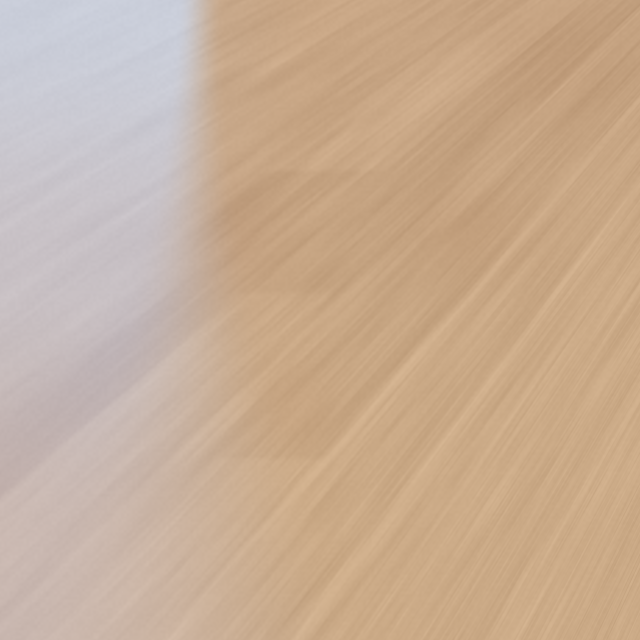
A WebGL 2 fragment shader for this texture:

```glsl
#version 300 es
precision highp float;
uniform vec2 u_resolution;
out vec4 fragColor;

const vec2 VANISH = vec2(1.735, 1.69);
const vec3 WOOD_TOP = vec3(0.771, 0.637, 0.508);
const vec3 WOOD_LOW = vec3(0.795, 0.666, 0.527);
const vec3 SHEEN_TOP = vec3(0.792, 0.812, 0.862);
const vec3 SHEEN_MID = vec3(0.782, 0.760, 0.785);
const vec3 SHEEN_LOW = vec3(0.785, 0.722, 0.705);

float hash(vec2 p) {
  p = fract(p * vec2(0.1031, 0.1030));
  p += dot(p, p.yx + 33.33);
  return fract((p.x + p.y) * p.x * 7.31 + p.y * 5.17);
}

float noise(vec2 p) {
  vec2 i = floor(p), f = fract(p);
  f = f * f * (3.0 - 2.0 * f);
  return mix(mix(hash(i), hash(i + vec2(1, 0)), f.x),
             mix(hash(i + vec2(0, 1)), hash(i + vec2(1, 1)), f.x), f.y) - 0.5;
}

// Signed tone of one board, changing at its crosswise end joint
float plank(float ray, float y, vec2 span, float joint, vec2 tones) {
  float inside = smoothstep(-0.014, 0.014, ray - span.x)
               * smoothstep(-0.014, 0.014, span.y - ray);
  return inside * mix(tones.x, tones.y, smoothstep(-0.006, 0.006, y - joint));
}

// Pale ridge with a shaded flank
float ridge(float ray, float center, float width) {
  float d = (ray - center) / width;
  float shade = (d + 1.8) / 1.6;
  return exp(-d * d) - 0.45 * exp(-shade * shade);
}

float blob(vec2 p, vec2 center, vec2 size) {
  vec2 d = (p - center) / size;
  return exp(-dot(d, d));
}

// Grain stretched along the rays, strongest in the fine fibres
float grain(float ray, float depth) {
  float sum = 0.0, across = 19.0, along = 2.5, weight = 0.016;
  for (int i = 0; i < 5; i++) {
    sum += weight * noise(vec2(ray * across, depth * along) + float(i) * 19.7);
    across *= 1.8;
    along *= 1.5;
    weight *= 1.16;
  }
  return sum;
}

float boards(float ray, float y) {
  float tone = plank(ray, y, vec2(0.725, 0.835), 0.733, vec2(-0.012, 0.014));
  tone += plank(ray, y, vec2(0.838, 0.952), 0.542, vec2(0.010, -0.008));
  tone += plank(ray, y, vec2(1.005, 1.147), 0.284, vec2(0.010, -0.010));
  return tone;
}

float ridges(float ray) {
  return 0.020 * ridge(ray, 0.604, 0.007) + 0.020 * ridge(ray, 0.668, 0.007)
       + 0.010 * ridge(ray, 0.855, 0.007) + 0.026 * ridge(ray, 0.963, 0.006)
       + 0.028 * ridge(ray, 1.150, 0.010) + 0.028 * ridge(ray, 1.330, 0.018)
       + 0.024 * ridge(ray, 1.770, 0.030);
}

vec3 sheenColor(float y) {
  vec3 c = mix(SHEEN_LOW, SHEEN_MID, smoothstep(0.15, 0.62, y));
  return mix(c, SHEEN_TOP, smoothstep(0.58, 1.0, y));
}

// Window glare: crisp at the top, spreading towards the viewer
float sheenMask(vec2 p) {
  float low = 1.0 - p.y;
  float edge = 0.314 - 0.035 * low;
  float blur = 0.036 + 0.24 * low * low + 0.03 * low;
  float core = 1.0 - smoothstep(-blur, blur, p.x - edge);
  float haze = 0.10 * (1.0 - smoothstep(0.25, 0.50, p.x));
  return mix(core, 1.0, haze) * mix(0.98, 0.90, low);
}

void main() {
  vec2 p = gl_FragCoord.xy / u_resolution;
  vec2 toVanish = VANISH - p;
  float ray = toVanish.y / toVanish.x;
  float depth = length(toVanish);

  // Wood body and darker, redder patches
  vec3 wood = mix(WOOD_TOP, WOOD_LOW, smoothstep(-0.1, 0.75, p.x * 0.35 + 0.75 - p.y));
  float stain = blob(p, vec2(0.36, 0.63), vec2(0.08, 0.10))
              + 0.7 * blob(p, vec2(0.74, 0.64), vec2(0.10, 0.08))
              + 0.6 * blob(p, vec2(0.46, 0.36), vec2(0.08, 0.07))
              + 0.5 * blob(p, vec2(0.87, 0.90), vec2(0.12, 0.10));
  wood -= stain * vec3(0.016, 0.025, 0.026);

  // Surface tone, softened under the glare
  float mask = sheenMask(p);
  float tone = boards(ray, p.y) + ridges(ray) + grain(ray, depth);
  vec3 color = mix(wood, sheenColor(p.y), mask);
  color += tone * mix(vec3(0.95, 1.0, 1.0), vec3(0.42, 0.44, 0.40), mask);

  // Dim board crossing the glare
  float dim = smoothstep(0.735, 0.80, ray) * (1.0 - smoothstep(0.842, 0.850, ray));
  color -= dim * mask * vec3(0.026, 0.028, 0.022);
  color += 0.012 * noise(p * 230.0);
  fragColor = vec4(clamp(color, 0.0, 1.0), 1.0);
}
```
